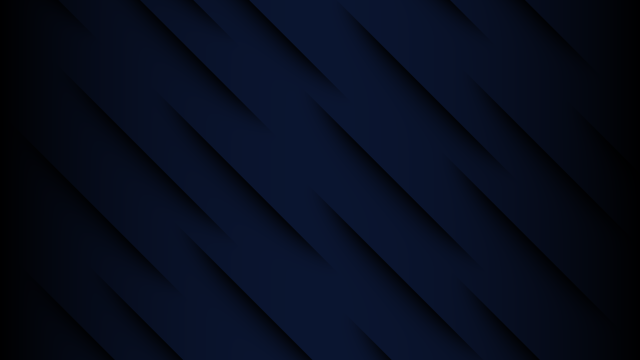
A Shadertoy shader for this background:

```glsl
// Dark navy backdrop of diagonal paper cuts, each casting a soft shadow to its lower left.

// Each cut: x = offset across the diagonal, y = middle along it, in canvas heights
const vec2 CUTS[20] = vec2[20](
    vec2(0.389, 0.315), vec2(0.692, 0.373), vec2(0.935, 0.713), vec2(-0.021, 0.417),
    vec2(0.181, 0.593), vec2(0.595, 0.796), vec2(0.343, 0.940), vec2(-0.132, 0.806),
    vec2(-0.312, 0.417), vec2(-0.491, 0.743), vec2(-0.681, 0.641), vec2(0.088, 1.171),
    vec2(0.500, 1.266), vec2(0.806, 1.079), vec2(1.093, 0.993), vec2(1.458, 0.694),
    vec2(1.250, 0.498), vec2(0.537, 0.137), vec2(0.162, -0.058), vec2(1.296, 1.180));

// Shadow of one cut: crisp on the upper right, fading to the lower left and at both tips
float cutShadow(vec2 diagonal, vec2 cut, float pixel) {
    float across = diagonal.x - cut.x;
    float along = (diagonal.y - cut.y) / 0.265;
    float taper = max(1.0 - along * along, 0.0);
    float reach = max(-across, 0.0) / (0.025 + 0.040 * taper);
    float edge = 1.0 - smoothstep(-pixel, pixel, across);
    return 0.88 * edge * smoothstep(0.0, 0.9, taper) * exp(-reach - 0.4 * reach * reach);
}

void mainImage(out vec4 fragColor, in vec2 fragCoord) {
    vec2 p = fragCoord / iResolution.y;
    float pixel = 1.0 / iResolution.y;

    // Navy glow across the middle, falling to black at the left and right
    float side = 2.0 * fragCoord.x / iResolution.x - 1.0;
    float glow = 1.0 - pow(abs(side), 2.1);
    vec3 color = mix(vec3(0.0, 0.0, 0.003), vec3(0.040, 0.082, 0.188), glow);

    // Axes across and along the falling diagonals
    vec2 diagonal = vec2(p.x + p.y - 1.0, 0.5 * (p.x - p.y + 1.0));
    for (int i = 0; i < 20; i++) {
        color *= 1.0 - cutShadow(diagonal, CUTS[i], pixel);
    }

    fragColor = vec4(color, 1.0);
}
```
